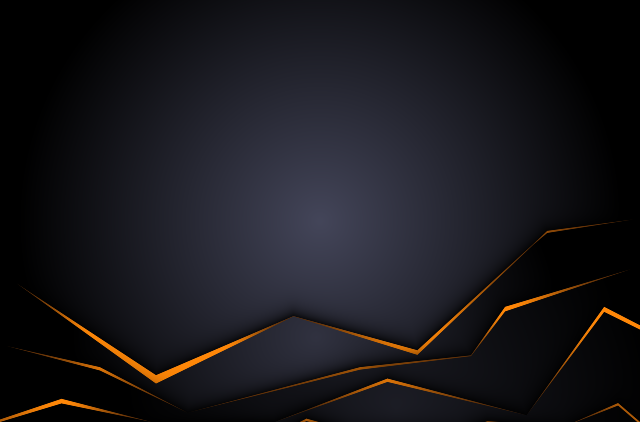
This background is drawn by a Shadertoy shader. Its source:

```glsl
// Dark slate glow behind layered angular ridges with tapered orange edges.

const float ASPECT = 1.518;
const int POINTS = 8;
const vec3 GLOW = vec3(0.265, 0.272, 0.35);
const vec3 EMBER = vec3(0.34, 0.17, 0.03);
const vec3 ORANGE = vec3(1.0, 0.53, 0.03);

// Each ridge point holds x, height and edge thickness.
const vec3 BACK[POINTS] = vec3[POINTS](
    vec3(0.040, 0.328, 0.0), vec3(0.370, 0.111, 0.020),
    vec3(0.696, 0.251, 0.001), vec3(0.990, 0.170, 0.011),
    vec3(1.265, 0.422, 0.002), vec3(1.298, 0.453, 0.005),
    vec3(1.502, 0.480, 0.0), vec3(1.530, 0.484, 0.0));
const vec3 MIDDLE[POINTS] = vec3[POINTS](
    vec3(0.016, 0.180, 0.0), vec3(0.237, 0.130, 0.008),
    vec3(0.445, 0.022, 0.0), vec3(0.854, 0.130, 0.006),
    vec3(1.117, 0.158, 0.002), vec3(1.198, 0.273, 0.011),
    vec3(1.496, 0.362, 0.0), vec3(1.530, 0.372, 0.0));
const vec3 FRONT[POINTS] = vec3[POINTS](
    vec3(0.0, 0.006, 0.006), vec3(0.146, 0.055, 0.011),
    vec3(0.360, 0.0, 0.0), vec3(0.652, 0.0, 0.0),
    vec3(0.919, 0.103, 0.008), vec3(1.249, 0.016, 0.0),
    vec3(1.433, 0.273, 0.012), vec3(1.530, 0.223, 0.010));
const vec3 TIPS[POINTS] = vec3[POINTS](
    vec3(0.680, -0.015, 0.0), vec3(0.727, 0.008, 0.006),
    vec3(0.830, -0.020, 0.0), vec3(1.090, -0.020, 0.0),
    vec3(1.156, 0.002, 0.004), vec3(1.340, -0.010, 0.0),
    vec3(1.466, 0.045, 0.006), vec3(1.530, -0.010, 0.006));

float segmentDistance(vec2 p, vec2 a, vec2 b) {
    vec2 pa = p - a, ba = b - a;
    return length(pa - ba * clamp(dot(pa, ba) / dot(ba, ba), 0.0, 1.0));
}

// Radial light with a linear falloff.
vec3 radialGlow(vec2 p, vec2 center, float radius, vec3 color) {
    return color * max(1.0 - length(p - center) / radius, 0.0);
}

// Cast a shadow, then cover with the layer fill and its orange edge.
vec3 addRidge(vec3 below, vec3 fill, vec2 p, vec3 ridge[POINTS], float pixel) {
    float height = ridge[0].y;
    float thickness = 0.0, slope = 0.0, gap = 10.0;
    for (int i = 0; i < POINTS - 1; i++) {
        vec3 a = ridge[i], b = ridge[i + 1];
        gap = min(gap, segmentDistance(p, a.xy, b.xy));
        if (p.x >= a.x) {
            float t = min((p.x - a.x) / (b.x - a.x), 1.0);
            height = mix(a.y, b.y, t);
            thickness = mix(a.z, b.z, t);
            slope = (b.y - a.y) / (b.x - a.x);
        }
    }
    float soft = pixel * sqrt(1.0 + slope * slope);
    float depth = height - p.y;
    float cover = smoothstep(-0.5 * soft, 0.5 * soft, depth);
    float inner = smoothstep(-0.5 * soft, 0.5 * soft, depth - thickness);
    vec3 edge = mix(EMBER, ORANGE, smoothstep(0.001, 0.011, thickness));

    vec3 color = below * (1.0 - 0.82 * exp(-gap / 0.018));
    color = mix(color, fill, cover);
    return mix(color, edge, cover - inner);
}

void mainImage(out vec4 fragColor, in vec2 fragCoord) {
    vec2 p = fragCoord / iResolution.xy * vec2(ASPECT, 1.0);
    float pixel = 1.0 / iResolution.y;

    // Backdrop light
    vec3 color = radialGlow(p, vec2(0.759, 0.476), 0.715, GLOW);

    // Layers from back to front
    vec3 backFill = radialGlow(p, vec2(0.750, 0.200), 0.58, GLOW * 0.72);
    vec3 midFill = radialGlow(p, vec2(0.900, 0.080), 0.60, GLOW * 0.40);
    vec3 frontFill = radialGlow(p, vec2(0.940, 0.030), 0.62, GLOW * 0.42);
    color = addRidge(color, backFill, p, BACK, pixel);
    color = addRidge(color, midFill, p, MIDDLE, pixel);
    color = addRidge(color, frontFill, p, FRONT, pixel);
    color = addRidge(color, frontFill * 0.6, p, TIPS, pixel);

    fragColor = vec4(color, 1.0);
}
```
